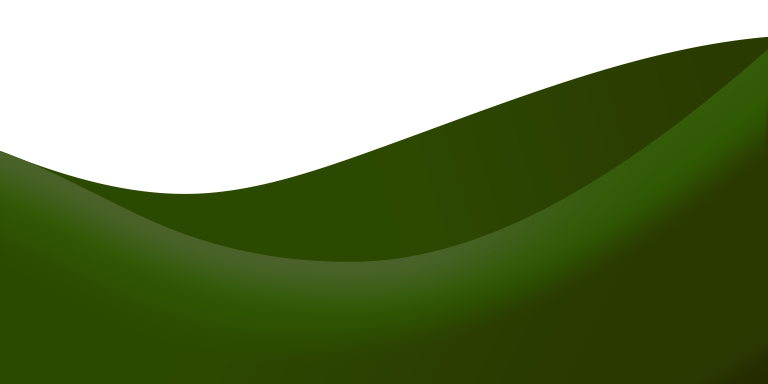
Write a WebGL 1 fragment shader that draws this background.

```glsl
precision mediump float;
// Two overlapping green hill waves with soft lit rims beneath a white sky.

uniform vec2 u_resolution;

#define SKY vec3(1.0)
#define LEAF vec3(0.172, 0.285, 0.005)
#define SHADE vec3(0.165, 0.222, 0.0)
#define RIM vec3(0.185, 0.350, 0.010)
#define HAZE vec3(0.290, 0.385, 0.165)
#define FOLD vec3(0.140, 0.170, 0.0)
#define HAZE_DEPTH 0.15
#define RIM_DEPTH 0.30

// Cubic curve between two knots, each holding x, height and slope.
float span(float x, vec3 a, vec3 b) {
  float w = b.x - a.x;
  float t = clamp((x - a.x) / w, 0.0, 1.0);
  float s = 1.0 - t;
  float ease = t * t * (3.0 - 2.0 * t);
  return mix(a.y, b.y, ease) + w * t * s * (a.z * s - b.z * t);
}

float backHeight(float x) {
  vec3 valley = vec3(0.241, 0.495, 0.0);
  vec3 rise = vec3(0.495, 0.615, 0.72);
  if (x < valley.x) return span(x, vec3(0.0, 0.607, -0.8), valley);
  if (x < rise.x) return span(x, valley, rise);
  return span(x, rise, vec3(1.0, 0.904, 0.17));
}

float frontHeight(float x) {
  vec3 slope = vec3(0.195, 0.427, -0.9);
  vec3 valley = vec3(0.456, 0.318, 0.0);
  if (x < slope.x) return span(x, vec3(0.0, 0.607, -0.7), slope);
  if (x < valley.x) return span(x, slope, valley);
  return span(x, valley, vec3(1.0, 0.872, 1.75));
}

// Turns a vertical gap into a distance across a sloped edge.
float across(float gap, float slope) {
  float s = slope * u_resolution.y / u_resolution.x;
  return gap / sqrt(1.0 + s * s);
}

// Smooth coverage of an edge, one pixel wide.
float cover(float depth) {
  return clamp(0.5 + depth * u_resolution.y, 0.0, 1.0);
}

vec3 backColor(vec2 p) {
  float dusk = smoothstep(0.45, 1.0, p.x + 0.15 * (p.y - 0.6));
  return mix(LEAF, SHADE, 0.85 * dusk);
}

vec3 frontColor(vec2 p, float depth) {
  // Body darkens toward the lower right.
  float dusk = smoothstep(0.25, 0.9, p.x + 0.25 * (0.3 - p.y));
  vec3 color = mix(LEAF, SHADE, dusk);

  // Bright rim, then pale haze that thins out to the right.
  color = mix(RIM, color, smoothstep(0.09, RIM_DEPTH - 0.08 * dusk, depth));
  float haze = 1.0 - smoothstep(0.0, HAZE_DEPTH, depth);
  haze *= 1.0 - 0.85 * smoothstep(0.5, 0.88, p.x);
  color = mix(color, HAZE, haze);

  // Dark fold in the corner with a faint lit edge.
  float foldDepth = across(1.22 * (p.x - 0.885) - p.y, 1.22);
  vec3 fold = mix(vec3(0.165, 0.225, 0.01), FOLD, smoothstep(0.0, 0.09, foldDepth));
  return mix(color, fold, cover(foldDepth));
}

void main() {
  vec2 p = gl_FragCoord.xy / u_resolution;
  float e = 0.005;
  float backSlope = (backHeight(p.x + e) - backHeight(p.x - e)) / (2.0 * e);
  float frontSlope = (frontHeight(p.x + e) - frontHeight(p.x - e)) / (2.0 * e);
  float backDepth = across(backHeight(p.x) - p.y, backSlope);
  float frontDepth = across(frontHeight(p.x) - p.y, frontSlope);

  vec3 color = mix(SKY, backColor(p), cover(backDepth));
  color = mix(color, frontColor(p, frontDepth), cover(frontDepth));
  gl_FragColor = vec4(color, 1.0);
}
```
